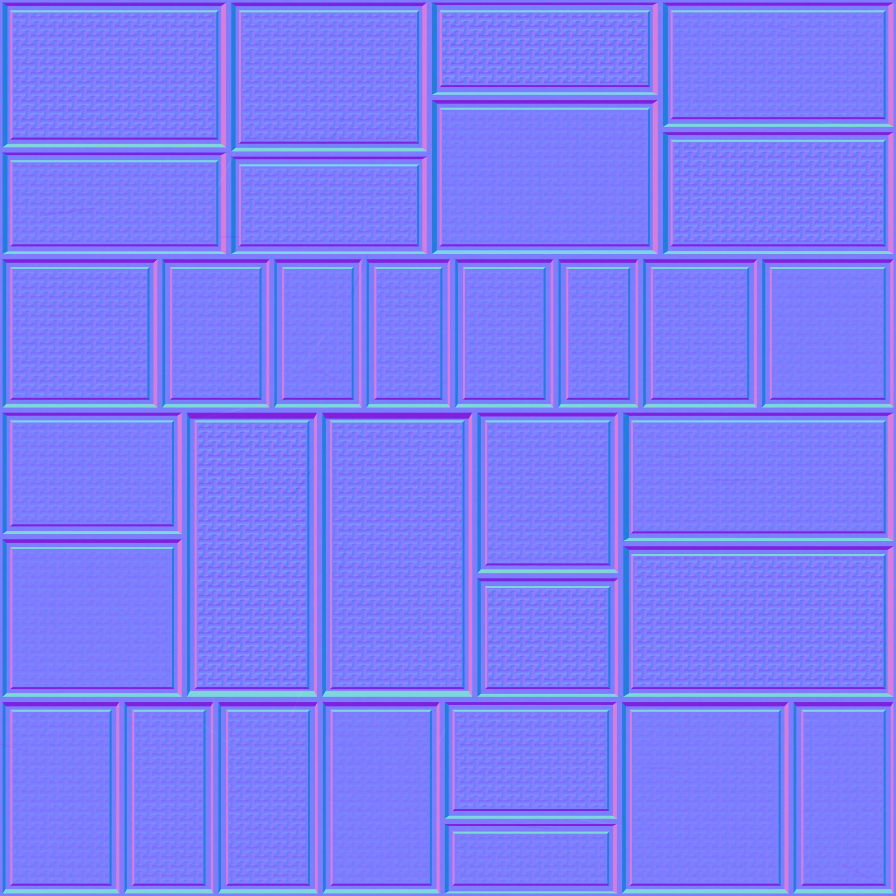
Give the GLSL for this texture map, as a WebGL 1 fragment shader.

```glsl
precision highp float;
// Tangent-space normal map of framed metal panels in four rows, with a woven tread inside.
uniform vec2 u_resolution;

#define GRID 768.0          // layout units across the canvas
#define SEAM 2.3            // half width of the flat seam between panels
#define BEVEL_SCALE 0.018   // outer bevel width per panel size
#define BEVEL_MIN 0.6
#define BEVEL_SLOPE 1.0
#define GROOVE_START 6.6    // inner step, measured from the panel edge
#define GROOVE_WIDTH 1.6
#define TREAD_PERIOD 16.0
#define TREAD_HEIGHT 0.42
#define SCRATCH_SLOPE 0.10
#define GRAIN_SLOPE 0.035
#define SCRATCHES 36

float hash(vec2 p) {
  vec3 q = fract(vec3(p.xyx) * 0.1031);
  q += dot(q, q.yzx + 33.33);
  return fract((q.x + q.y) * q.z);
}

float noise(vec2 p) {
  vec2 i = floor(p), f = fract(p);
  f = f * f * (3.0 - 2.0 * f);
  return mix(mix(hash(i), hash(i + vec2(1.0, 0.0)), f.x),
             mix(hash(i + vec2(0.0, 1.0)), hash(i + 1.0), f.x), f.y);
}

// Narrows the span (low, high) around x at one edge.
void cut(float x, float edge, inout vec2 span) {
  if (x < edge) span.y = min(span.y, edge);
  else span.x = max(span.x, edge);
}

void cut4(float x, vec4 edges, inout vec2 span) {
  cut(x, edges.x, span);
  cut(x, edges.y, span);
  cut(x, edges.z, span);
  cut(x, edges.w, span);
}

// Value of the column that holds x; a split at zero leaves the column whole.
float pick(float x, vec4 edges, vec4 values, float last) {
  return x < edges.x ? values.x : x < edges.y ? values.y :
         x < edges.z ? values.z : x < edges.w ? values.w : last;
}

// Finds the panel cell around p, as its x span and y span.
void findPanel(vec2 p, out vec2 sx, out vec2 sy) {
  sx = vec2(0.0, GRID);
  sy = sx;
  cut4(p.y, vec4(220.0, 351.5, 599.5, GRID), sy);
  float split = 0.0;
  if (p.y < 220.0) {
    vec4 edges = vec4(196.0, 368.0, 566.0, GRID);
    cut4(p.x, edges, sx);
    split = pick(p.x, edges, vec4(128.5, 132.0, 83.5, 111.0), 0.0);
  } else if (p.y < 351.5) {
    cut4(p.x, vec4(137.0, 233.0, 312.0, 388.0), sx);
    cut4(p.x, vec4(476.5, 549.0, 651.0, GRID), sx);
  } else if (p.y < 599.5) {
    vec4 edges = vec4(158.0, 274.0, 407.0, 532.0);
    cut4(p.x, edges, sx);
    split = pick(p.x, edges, vec4(460.0, 0.0, 0.0, 493.5), 466.0);
  } else {
    cut4(p.x, vec4(104.5, 185.0, 274.5, 379.0), sx);
    cut4(p.x, vec4(531.0, 678.0, GRID, GRID), sx);
    split = sx.x == 379.0 ? 704.0 : 0.0;
  }
  cut(p.y, split, sy);
}

// Height of interleaved horizontal and vertical bars.
float tread(vec2 p) {
  float h = 0.0;
  for (int i = 0; i < 4; i++) {
    float k = float(i), upright = step(2.0, k), odd = mod(k, 2.0);
    vec2 centre = vec2(mod(odd + upright, 2.0), odd) * 0.5 * TREAD_PERIOD;
    vec2 q = abs(mod(p - centre + 0.5 * TREAD_PERIOD, TREAD_PERIOD) - 0.5 * TREAD_PERIOD);
    q = upright > 0.5 ? q.yx : q;
    float d = length(max(q - vec2(4.6, 0.6), 0.0));
    h = max(h, 1.0 - smoothstep(0.0, 2.4, d));
  }
  return h * TREAD_HEIGHT;
}

// Slope of scattered fine scratches.
vec2 scratches(vec2 p, float px) {
  vec2 slope = vec2(0.0);
  for (int i = 0; i < SCRATCHES; i++) {
    float k = float(i) + 1.0;
    vec2 centre = GRID * vec2(hash(vec2(k, 3.7)), hash(vec2(k, 9.1)));
    float angle = 6.2832 * hash(vec2(k, 5.3)), reach = 8.0 + 20.0 * hash(vec2(k, 7.9));
    vec2 along = vec2(cos(angle), sin(angle)), across = vec2(-along.y, along.x), q = p - centre;
    float line = 1.0 - smoothstep(0.3, 0.3 + px, abs(dot(q, across)));
    slope += across * line * (1.0 - smoothstep(0.6 * reach, reach, abs(dot(q, along))));
  }
  return slope * SCRATCH_SLOPE;
}

vec2 band(vec2 d, vec2 a, vec2 b, float px) {
  return clamp((d - a) / px + 0.5, 0.0, 1.0) - clamp((d - b) / px + 0.5, 0.0, 1.0);
}

void main() {
  vec2 p = gl_FragCoord.xy / u_resolution * GRID;
  p.y = GRID - p.y;  // y runs downwards, as does the green channel
  float px = GRID / min(u_resolution.x, u_resolution.y);

  vec2 sx, sy;
  findPanel(p, sx, sy);
  vec2 lo = vec2(sx.x, sy.x), hi = vec2(sx.y, sy.y);
  vec2 d = min(p - lo, hi - p) - SEAM;
  vec2 outward = sign(p - 0.5 * (lo + hi));

  // Outer bevel and inner step, mitred at the corners
  vec2 width = BEVEL_MIN + BEVEL_SCALE * (hi - lo - 2.0 * SEAM);
  vec2 t = d / width;
  float mitre = clamp((t.y - t.x) * min(width.x, width.y) / px + 0.5, 0.0, 1.0);
  vec2 slope = outward * band(d, vec2(0.0), width, px) * vec2(mitre, 1.0 - mitre);
  float corner = clamp((d.y - d.x) / px + 0.5, 0.0, 1.0);
  vec2 groove = band(d, vec2(GROOVE_START), vec2(GROOVE_START + GROOVE_WIDTH), px);
  slope -= outward * groove * vec2(corner, 1.0 - corner);
  slope *= BEVEL_SLOPE;

  // Tread of varying depth, inside the frame only
  float inside = smoothstep(0.0, 2.0, min(d.x, d.y) - GROOVE_START - GROOVE_WIDTH);
  float depth = mix(0.25, 1.0, hash(lo + 0.37));
  vec2 e = vec2(0.6, 0.0);
  vec2 rise = vec2(tread(p + e) - tread(p - e), tread(p + e.yx) - tread(p - e.yx)) / (2.0 * e.x);
  slope -= rise * depth * inside;

  // Wear
  slope += scratches(p, px);
  slope += GRAIN_SLOPE * (vec2(noise(p * 0.4), noise(p * 0.4 + 71.0)) - 0.5);

  vec3 normal = normalize(vec3(slope, 1.0));
  gl_FragColor = vec4(normal * 0.5 + vec3(0.49, 0.49, 0.5), 1.0);
}
```
